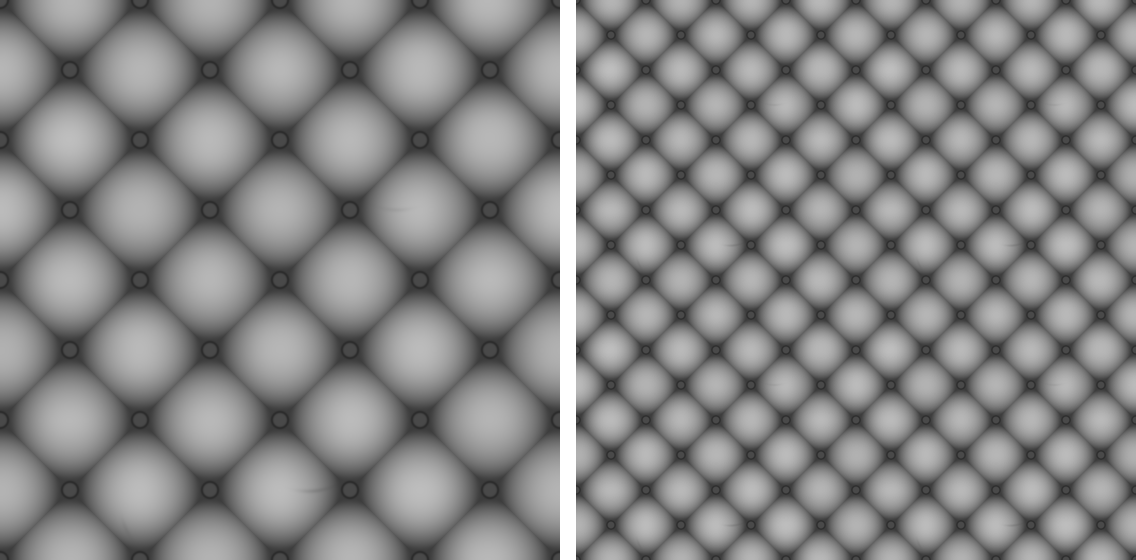
Left, the tile; right, the same tile 2 across and 2 down.
This texture map is drawn by a three.js fragment shader. Its source:

```glsl
// Grey height map of diamond-tufted upholstery with buttons at the seam crossings.
varying vec2 vUv;

const float REPEATS = 4.0;          // button spacings across and down
const float PEAK = 0.722;           // grey at the pillow top
const float FALL = 2.3;             // quadratic drop from the top
const float FALL_STEEP = 2.0;       // quartic drop towards the corners
const float VALLEY = 0.235;         // darkest grey around a button
const float VALLEY_SOFT = 0.05;
const float SEAM_WIDTH = 0.012;     // in button spacings
const float SEAM_DEPTH = 0.025;
const float BUTTON_RADIUS = 0.056;
const float RIM_WIDTH = 0.010;
const float BUTTON_GREY = 0.285;
const float RIM_DEPTH = 0.085;
const float PILLOW_VARIATION = 0.035;
const float PILLOW_TILT = 0.05;
const float MOTTLE = 0.014;
const vec2 MOTTLE_CELLS = vec2(24.0, 8.0);
const float HALF_DIAGONAL = 0.70711;

float hash(vec2 p) {
  return fract(sin(dot(p, vec2(127.1, 311.7))) * 43758.55);
}

// Value noise that wraps after the given number of cells.
float wrapNoise(vec2 uv, vec2 cells) {
  vec2 p = uv * cells;
  vec2 i = floor(p);
  vec2 f = smoothstep(0.0, 1.0, fract(p));
  vec2 lo = mod(i, cells);
  vec2 hi = mod(i + 1.0, cells);
  return mix(mix(hash(lo), hash(vec2(hi.x, lo.y)), f.x),
             mix(hash(vec2(lo.x, hi.y)), hash(hi), f.x), f.y);
}

// Smooth maximum, so the pillow flanks settle into the valley.
float softMax(float a, float b, float k) {
  float h = max(k - abs(a - b), 0.0) / k;
  return max(a, b) + h * h * k * 0.25;
}

// Faint fold in the cloth, fading out along its length.
float wrinkle(vec2 uv, vec2 centre, float angle, float halfLength) {
  vec2 d = uv - centre;
  float c = cos(angle);
  float s = sin(angle);
  vec2 q = vec2(c * d.x + s * d.y, c * d.y - s * d.x);
  q.y -= 4.0 * q.x * q.x;
  return exp(-pow(q.x / halfLength, 2.0) - pow(q.y / 0.004, 2.0));
}

void main() {
  // Diagonal lattice: integers are seams, integer pairs are buttons.
  vec2 p = vUv * REPEATS;
  vec2 lattice = vec2(p.x + p.y, p.x - p.y);
  vec2 id = floor(lattice);
  vec2 q = fract(lattice) - 0.5;
  vec2 pillow = mod(vec2(id.x + id.y + 1.0, id.x - id.y), 2.0 * REPEATS);

  // Rounded pillow.
  float r2 = 0.5 * dot(q, q);
  float grey = PEAK - FALL * r2 - FALL_STEEP * r2 * r2;

  // Small differences in height and lean between pillows.
  float crown = 1.0 - smoothstep(0.0, 0.125, r2);
  vec2 lean = vec2(hash(pillow + 3.0), hash(pillow + 17.0)) - 0.5;
  grey += crown * (PILLOW_VARIATION * (hash(pillow) - 0.5)
                   + PILLOW_TILT * dot(q, lean));

  // Uneven cloth and a few folds.
  float cloth = wrapNoise(vUv, MOTTLE_CELLS) + wrapNoise(vUv, MOTTLE_CELLS.yx) - 1.0;
  grey += MOTTLE * cloth * crown;
  grey -= 0.035 * wrinkle(vUv, vec2(0.710, 0.625), 0.0, 0.025);
  grey -= 0.060 * wrinkle(vUv, vec2(0.558, 0.123), 0.06, 0.026);
  grey -= 0.025 * wrinkle(vUv, vec2(0.224, 0.058), -1.15, 0.018);

  // Seam crease.
  float seam = (0.5 - max(abs(q.x), abs(q.y))) * HALF_DIAGONAL;
  grey -= SEAM_DEPTH * exp(-seam / SEAM_WIDTH);
  grey = softMax(grey, VALLEY, VALLEY_SOFT);

  // Button with a dark rim.
  vec2 toButton = fract(lattice + 0.5) - 0.5;
  float d = length(toButton) * HALF_DIAGONAL - BUTTON_RADIUS;
  grey = mix(BUTTON_GREY, grey, smoothstep(-RIM_WIDTH, RIM_WIDTH, d));
  grey -= RIM_DEPTH * exp(-pow(d / RIM_WIDTH, 2.0));

  gl_FragColor = vec4(vec3(grey), 1.0);
}
```
